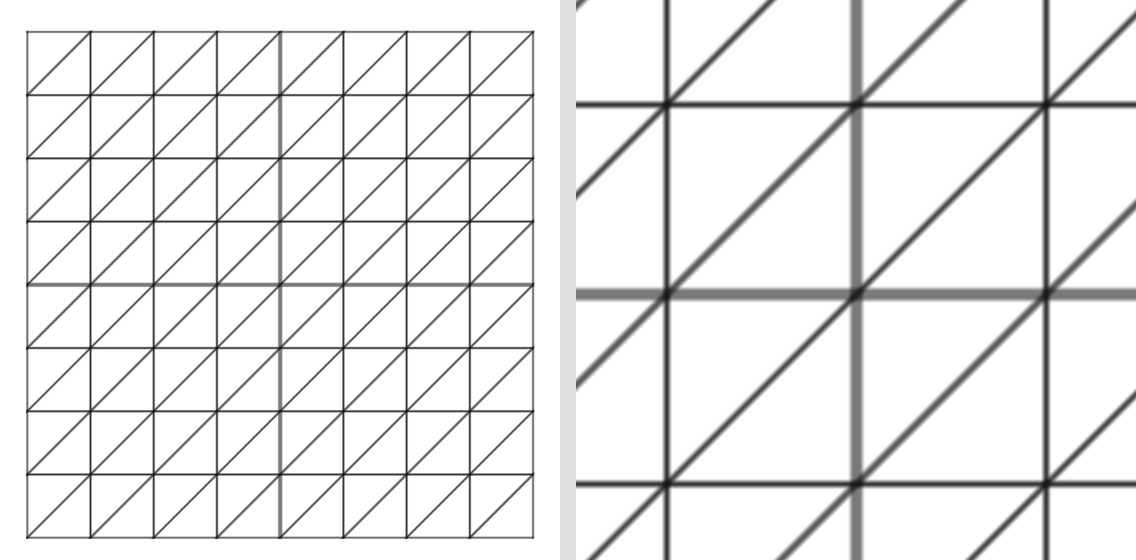
Left, the full canvas; right, a detail of the centre.
A WebGL 1 fragment shader for this pattern:

```glsl
precision highp float;

uniform vec2 u_resolution;

// Layout, in canvas units
const vec2 GRID_CENTER = vec2(0.5003, 0.4914);
const float CELL = 0.1129;
const float HALF_CELLS = 4.0;

// Half widths of the strokes and softness of their edges
const float THIN = 0.0017;
const float WIDE = 0.0036;
const float DIAGONAL_CRISP = 0.0017;
const float DIAGONAL_SOFT = 0.0021;
const float BLUR = 0.0019;

// Stroke opacities
const float INNER_OPACITY = 0.88;
const float AXIS_OPACITY = 0.57;
const float BORDER_OPACITY = 0.66;
const float CRISP_OPACITY = 0.80;
const float SOFT_OPACITY = 0.70;

const vec3 PAPER = vec3(1.0);
const vec3 INK = vec3(0.08);

// Coverage of a soft stroke at a given distance from its center line
float stroke(float dist, float halfWidth, float blur) {
  return 1.0 - smoothstep(halfWidth - blur, halfWidth + blur, dist);
}

// Lines across one axis: wide and pale in the middle, faint at the border
float gridLines(float across, float along, float blur) {
  float index = clamp(floor(across + 0.5), -HALF_CELLS, HALF_CELLS);
  float isAxis = 1.0 - step(0.5, abs(index));
  float isBorder = step(HALF_CELLS - 0.5, abs(index));

  float halfWidth = mix(THIN, WIDE, isAxis);
  float opacity = mix(INNER_OPACITY, AXIS_OPACITY, isAxis);
  opacity = mix(opacity, BORDER_OPACITY, isBorder);

  float ends = stroke((abs(along) - HALF_CELLS) * CELL, THIN, blur);
  return opacity * ends * stroke(abs(across - index) * CELL, halfWidth, blur);
}

// Rising diagonals, alternately crisp and soft
float diagonalLines(vec2 grid, float blur) {
  float offset = grid.y - grid.x;
  float lastIndex = 2.0 * HALF_CELLS - 1.0;
  float index = clamp(floor(offset + 0.5), -lastIndex, lastIndex);
  float isSoft = mod(abs(index), 2.0);

  float halfWidth = mix(DIAGONAL_CRISP, DIAGONAL_SOFT, isSoft);
  float opacity = mix(CRISP_OPACITY, SOFT_OPACITY, isSoft);

  float outside = (max(abs(grid.x), abs(grid.y)) - HALF_CELLS) * CELL;
  float dist = abs(offset - index) * CELL * inversesqrt(2.0);
  return opacity * stroke(outside, THIN, blur) * stroke(dist, halfWidth, blur);
}

void main() {
  float side = min(u_resolution.x, u_resolution.y);
  vec2 uv = (gl_FragCoord.xy - 0.5 * u_resolution) / side + 0.5;
  vec2 grid = (uv - GRID_CENTER) / CELL;
  float blur = max(BLUR, 0.75 / side);

  // Overlapping strokes darken where they cross
  float bare = 1.0 - gridLines(grid.x, grid.y, blur);
  bare *= 1.0 - gridLines(grid.y, grid.x, blur);
  bare *= 1.0 - diagonalLines(grid, blur);

  gl_FragColor = vec4(mix(INK, PAPER, bare), 1.0);
}
```
